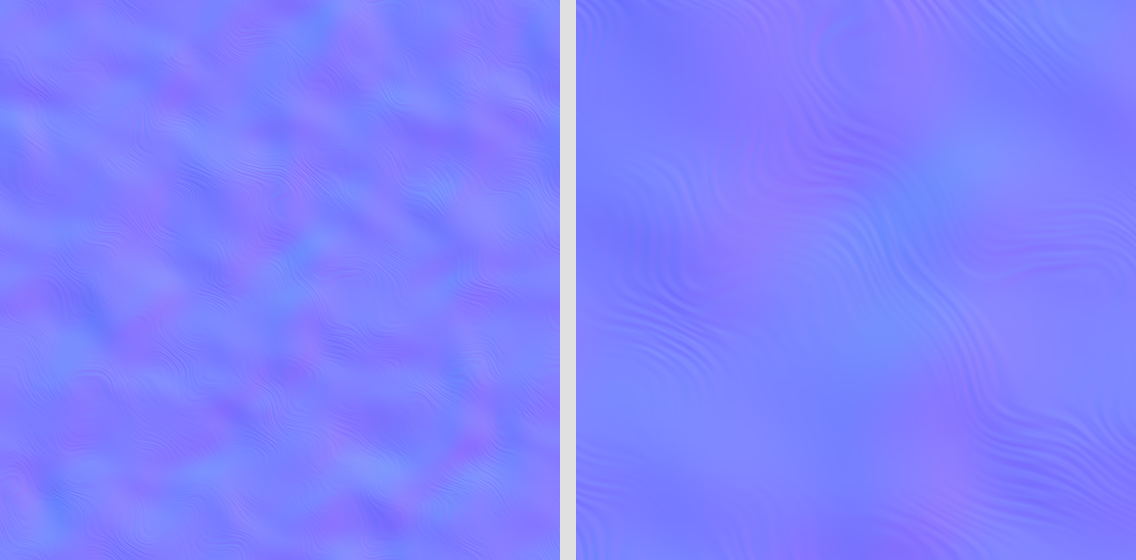
Left, the full canvas; right, a detail of the centre.
This texture map is drawn by a Shadertoy shader. Its source:

```glsl
// Tiling tangent-space normal map of a softly dimpled, hand-worked surface.
// Wrapped gradient noise builds rounded swells and slight folds; a stretched,
// swirled layer adds short brush wrinkles. Slopes of the height give the normal.

const float TAU = 6.2831853;

// Cells per tile (whole numbers, so every layer wraps)
const vec2 BROAD_CELLS = vec2(4.0);
const vec2 SWELL_CELLS = vec2(8.0);
const vec2 DIMPLE_CELLS = vec2(13.0);
const vec2 FOLD_CELLS = vec2(7.0);
const vec2 GRAIN_CELLS = vec2(115.0, 34.0);
const vec2 BEND_CELLS = vec2(6.0);
const vec2 SWIRL_CELLS = vec2(13.0);
const vec2 PATCH_CELLS = vec2(11.0);

// Steepness of each layer
const float BROAD_SLOPE = 0.014;
const float SWELL_SLOPE = 0.060;
const float DIMPLE_SLOPE = 0.027;
const float FOLD_SLOPE = 0.030;
const float GRAIN_SLOPE = 0.037;

// Domain distortion, in tile widths
const float BEND_AMOUNT = 0.035;
const float SWIRL_AMOUNT = 0.055;

const float SAMPLE_STEP = 0.0008; // half width of the slope measurement

float hash(vec2 cell, float seed) {
    return fract(sin(dot(cell, vec2(127.1, 311.7)) + seed * 74.7) * 43758.5453);
}

// Dot product of a corner's random unit gradient with the offset from it
float cornerRamp(vec2 cell, vec2 offset, vec2 cells, float seed) {
    vec2 wrapped = floor(mod(cell + 0.5, cells));
    float angle = TAU * hash(wrapped, seed);
    return dot(vec2(cos(angle), sin(angle)), offset);
}

// Gradient noise that repeats once per tile
float tileNoise(vec2 p, vec2 cells, float seed) {
    p *= cells;
    vec2 i = floor(p);
    vec2 f = p - i;
    vec2 s = f * f * f * (f * (f * 6.0 - 15.0) + 10.0);
    vec2 e = vec2(1.0, 0.0);
    float low = mix(cornerRamp(i, f, cells, seed),
                    cornerRamp(i + e.xy, f - e.xy, cells, seed), s.x);
    float high = mix(cornerRamp(i + e.yx, f - e.yx, cells, seed),
                     cornerRamp(i + e.xx, f - e.xx, cells, seed), s.x);
    return mix(low, high, s.y);
}

// Noise layer scaled so that its slope, not its height, is set
float layer(vec2 p, vec2 cells, float slope, float seed) {
    return tileNoise(p, cells, seed) * slope / cells.x;
}

vec2 warp(vec2 p, vec2 cells, float amount, float seed) {
    return p + amount * vec2(tileNoise(p, cells, seed),
                             tileNoise(p, cells, seed + 1.0));
}

// Whole-number shear: slants features down to the right, keeps the tiling
vec2 slant(vec2 p) {
    return vec2(p.x + p.y, p.y);
}

// Large, smooth relief
float relief(vec2 p) {
    vec2 q = warp(p, BEND_CELLS, BEND_AMOUNT, 1.0);
    return layer(q, BROAD_CELLS, BROAD_SLOPE, 3.0)
         + layer(q, SWELL_CELLS, SWELL_SLOPE, 4.0)
         + layer(q, DIMPLE_CELLS, DIMPLE_SLOPE, 10.0)
         + layer(slant(q), FOLD_CELLS, FOLD_SLOPE, 5.0);
}

// Fine curling wrinkles that come and go in patches
float grain(vec2 p) {
    vec2 q = slant(warp(p, SWIRL_CELLS, SWIRL_AMOUNT, 6.0));
    float patches = smoothstep(-0.3, 0.45, tileNoise(p, PATCH_CELLS, 8.0));
    return patches * layer(q, GRAIN_CELLS, GRAIN_SLOPE, 9.0);
}

float height(vec2 p) {
    return relief(p) + grain(p);
}

void mainImage(out vec4 fragColor, in vec2 fragCoord) {
    vec2 uv = fragCoord / iResolution.xy;

    // Slope by central differences
    vec2 d = vec2(SAMPLE_STEP, 0.0);
    vec2 slope = vec2(height(uv + d.xy) - height(uv - d.xy),
                      height(uv + d.yx) - height(uv - d.yx)) / (2.0 * SAMPLE_STEP);

    // Pack the unit normal into colour
    vec3 normal = normalize(vec3(-slope, 1.0));
    fragColor = vec4(0.5 + 0.5 * normal, 1.0);
}
```
